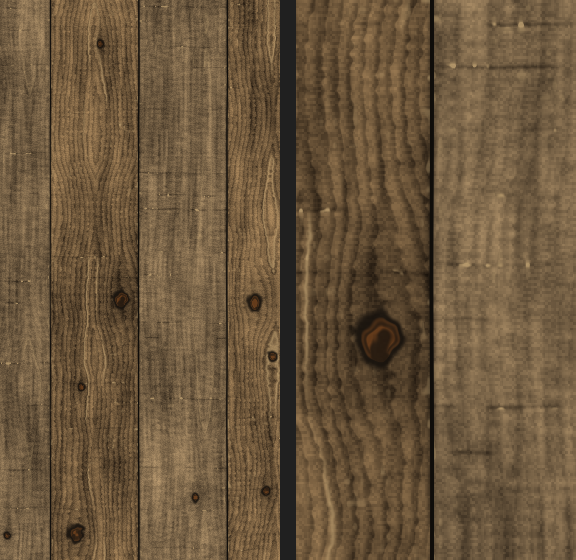
Left: the whole. Right: its middle third, enlarged.
Write a Shadertoy shader that draws this texture.

```glsl
// Weathered vertical planks: dark seams, fibrous grain and knots.
// Growth rings are contours of a tongue-shaped field, bent around hashed knots;
// saw marks, stains and pale splinters are layered over them with value noise.

const float PLANK_WIDTH = 0.3155;
const float FIRST_SEAM = 0.18;
const float KNOT_SPACING = 0.4;
const float SAW_SPACING = 0.075;

const vec3 DARK_WOOD = vec3(0.25, 0.20, 0.14);
const vec3 LIGHT_WOOD = vec3(0.70, 0.58, 0.42);
const vec3 SPLINTER = vec3(0.76, 0.64, 0.45);
const vec3 KNOT_HEART = vec3(0.40, 0.23, 0.10);
const vec3 KNOT_RIM = vec3(0.09, 0.07, 0.05);
const vec3 SEAM = vec3(0.06, 0.05, 0.04);

float hash(vec2 p) {
    return fract(sin(dot(p, vec2(127.1, 311.7))) * 43758.5453);
}

float noise(vec2 p) {
    vec2 i = floor(p), f = fract(p);
    f = f * f * (3.0 - 2.0 * f);
    return mix(mix(hash(i), hash(i + vec2(1, 0)), f.x),
               mix(hash(i + vec2(0, 1)), hash(i + vec2(1, 1)), f.x), f.y);
}

float fbm(vec2 p) {
    float sum = 0.0, amp = 0.5;
    for (int i = 0; i < 4; i++) {
        sum += amp * noise(p);
        p = p * 2.03 + 17.3;
        amp *= 0.5;
    }
    return sum / 0.9375;
}

float bell(float x, float width) {
    return exp(-x * x / (width * width));
}

// Knot of one plank cell: centre in xy, radius in z, strength in w
vec4 knotAt(float plank, float cell) {
    vec2 key = vec2(plank + 5.0, cell + 3.0);
    float size = hash(key + 31.7);
    vec2 centre = vec2(mix(0.12, 0.88, hash(key)) * PLANK_WIDTH,
                       (cell + mix(0.15, 0.85, hash(key + 9.2))) * KNOT_SPACING);
    return vec4(centre, mix(0.012, 0.030, size * size), step(0.2, hash(key + 53.1)));
}

// Signed distance to the pale tongues down the heart of a plank
float heartField(vec2 q, float centre, float seed) {
    float halfWidth = 0.085 * (noise(vec2(seed, q.y * 3.2)) - 0.42)
                    + 0.012 * (noise(vec2(seed + 4.0, q.y * 14.0)) - 0.5);
    float x = q.x - centre + 0.02 * (noise(vec2(seed + 8.0, q.y * 2.0)) - 0.5);
    return sqrt(x * x + 0.00002) - halfWidth;
}

// Broken horizontal scratches, one per row at a random height
float sawMark(vec2 p, float plank) {
    float y = p.y + 0.008 * noise(vec2(p.x * 14.0, plank)) + 0.37 * plank;
    float row = floor(y / SAW_SPACING);
    float offset = fract(y / SAW_SPACING) - mix(0.25, 0.75, hash(vec2(row, plank)));
    float broken = smoothstep(0.3, 0.65, noise(vec2(p.x * 24.0, row * 7.0)));
    return bell(offset * SAW_SPACING, 0.0028) * broken * hash(vec2(row, plank + 20.0));
}

void mainImage(out vec4 fragColor, in vec2 fragCoord) {
    float px = 1.0 / iResolution.x;
    vec2 p = fragCoord * px;
    float across = (p.x - FIRST_SEAM) / PLANK_WIDTH + 0.006 * (noise(vec2(p.y * 4.0, 2.0)) - 0.5);
    float plank = floor(across);
    float striped = 1.0 - mod(plank, 2.0);
    vec2 q = vec2(fract(across) * PLANK_WIDTH, p.y);
    float seed = plank * 13.7 + 40.0;

    // Knots bend the fibres and stain the wood around them
    float bend = 0.0, stain = 0.0, knotMask = 0.0, knotRadius = 9.0;
    for (int i = -1; i <= 1; i++) {
        vec4 knot = knotAt(plank, floor(p.y / KNOT_SPACING) + float(i));
        vec2 d = q - knot.xy;
        float r = length(d * vec2(1.0, 0.9)) / knot.z + 0.45 * (noise(q * 70.0) - 0.5);
        bend -= knot.w * 0.75 * d.x * exp(-dot(d, d * vec2(1.0, 0.3)) / (7.0 * knot.z * knot.z));
        stain += knot.w * bell(r, 2.6);
        knotMask = max(knotMask, knot.w * (1.0 - smoothstep(0.85, 1.15 + px / knot.z, r)));
        knotRadius = min(knotRadius, mix(9.0, r, knot.w));
    }

    // Growth rings and fibres
    vec2 g = vec2(q.x + bend + 0.012 * (noise(vec2(q.x * 6.0, q.y * 3.0) + seed) - 0.5), q.y);
    float rough = noise(vec2(q.x * 45.0, q.y * 115.0) + seed);
    float heart = heartField(g, mix(0.77, 0.52, striped) * PLANK_WIDTH, seed);
    float ring = fract(heart / 0.017 + 0.35 * (rough - 0.5) + noise(g * vec2(20.0, 5.0)));
    float lateWood = smoothstep(0.35, 0.8, ring) * (1.0 - smoothstep(0.85, 1.0, ring));
    float fibre = noise(g * vec2(115.0, 9.0) + seed) - 0.5;
    float coarse = noise(g * vec2(48.0, 3.5) + seed) - 0.5;

    // Tone from dark to light wood
    float cloud = fbm(p * vec2(5.0, 3.5) + seed) - 0.5;
    float saw = sawMark(p, plank) * mix(1.0, 0.55, striped);
    float tone = 0.51 - 0.04 * striped + 0.55 * cloud + 0.32 * fibre + 0.26 * coarse;
    tone += 0.24 * (rough - 0.5) + 0.20 * (hash(floor(p * 300.0)) - 0.5);
    tone -= lateWood * mix(0.09, 0.24, striped);
    tone += 0.08 * (1.0 - smoothstep(-0.004, 0.002, heart));
    tone -= 0.30 * saw + 0.34 * min(stain, 1.0) * (0.6 + fibre);
    vec3 color = mix(DARK_WOOD, LIGHT_WOOD, clamp(tone, -0.3, 1.1));
    color *= mix(vec3(1.0), vec3(1.02, 0.98, 0.92), striped);

    // Pale tongue outlines and splinters along scratches and edges
    float outline = bell(heart + 0.005 * (rough - 0.5), 0.0028) * smoothstep(0.3, 0.6, noise(q * vec2(9.0, 7.0) + seed));
    float edge = min(q.x, PLANK_WIDTH - q.x);
    float fleck = smoothstep(0.72, 0.92, noise(q * vec2(125.0, 75.0) + seed));
    float worn = 0.25 * smoothstep(0.5, 0.75, fbm(p * 7.0 + 3.0)) + 0.6 * bell(edge, 0.010) + 1.6 * saw;
    color = mix(color, SPLINTER, clamp(outline * mix(0.25, 0.55, striped) + fleck * worn, 0.0, 0.8));

    // Knot heart, rings and dark rim
    float rim = smoothstep(0.35, 0.8, knotRadius + 0.12 * sin(knotRadius * 16.0));
    float crack = smoothstep(0.5, 0.75, noise(q * vec2(85.0, 60.0) + 6.0));
    color = mix(color, mix(KNOT_HEART, KNOT_RIM, max(rim, 0.8 * crack)), 0.9 * knotMask);

    // Seams with a soft shadow
    float nearestSeam = floor(across + 0.5);
    float seamHalf = mix(0.0014, 0.0026, hash(vec2(nearestSeam, 3.0)));
    color *= 1.0 - 0.3 * bell(edge, 0.006);
    color = mix(SEAM, color, smoothstep(seamHalf - 0.5 * px, seamHalf + 0.5 * px, edge));
    fragColor = vec4(color, 1.0);
}
```
